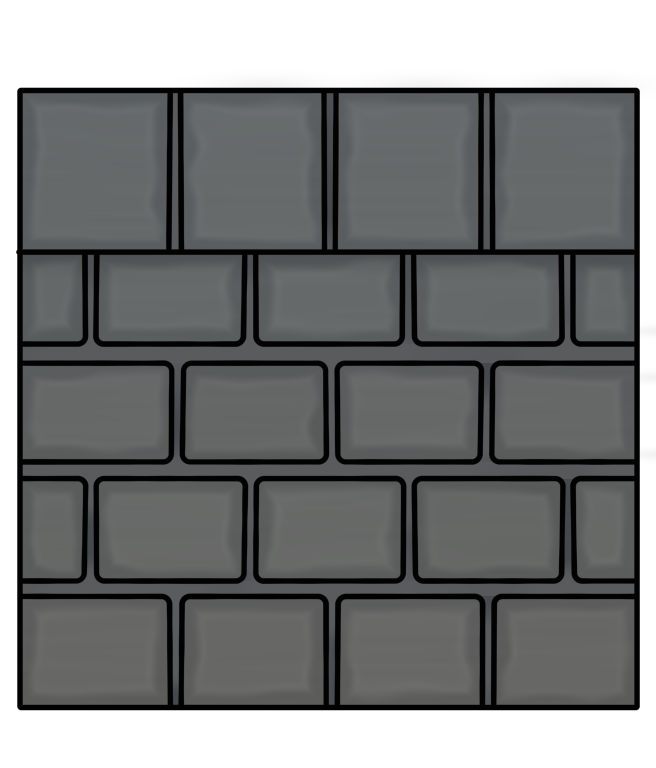
Reproduce this pattern procedurally as a Shadertoy shader.

```glsl
// A square panel of grey stone blocks drawn with heavy black ink lines on white.
// Five courses alternate their joints; each block is a slightly skewed rounded
// box with a brushed bevel, and hashes vary the tilt, tone and wear per block.

#define PANEL_SIZE 0.8047
#define PANEL_CENTER vec2(0.5008, 0.4805)
#define INK_HALF 0.0044
#define JOINT_GAP 0.0185
#define CORNER 0.013
#define LEDGE_Y 0.262
#define TILT 0.007
#define STONE vec3(0.402, 0.410, 0.408)
#define EDGE_STONE vec3(0.355, 0.363, 0.365)
#define MORTAR vec3(0.350, 0.358, 0.365)
#define STAIN vec3(0.235, 0.250, 0.275)
#define INK vec3(0.008)

float hash(vec2 p) {
    vec3 q = fract(vec3(p.xyx) * 0.1031);
    q += dot(q, q.yzx + 33.33);
    return fract((q.x + q.y) * q.z);
}

float noise(vec2 p) {
    vec2 i = floor(p), f = fract(p);
    f = f * f * (3.0 - 2.0 * f);
    return mix(mix(hash(i), hash(i + vec2(1, 0)), f.x),
               mix(hash(i + vec2(0, 1)), hash(i + vec2(1, 1)), f.x), f.y);
}

float roundedBox(vec2 p, vec2 halfSize, float r) {
    vec2 d = abs(p) - halfSize + r;
    return length(max(d, 0.0)) + min(max(d.x, d.y), 0.0) - r;
}

// Coverage of the region where distance d is negative.
float cover(float d, float aa) {
    return 1.0 - smoothstep(-0.5 * aa, 0.5 * aa, d);
}

// Horizontal position of joint k in a course, with a little drift.
float jointX(float k, float row, float odd) {
    float x = mix(0.2525 * k, 0.1145 + 0.257 * k, odd);
    return x + (hash(vec2(k + 7.0, row + 3.0)) - 0.5) * 0.006;
}

vec3 stoneColor(vec2 q, vec2 id, float inside) {
    float brush = noise(q * vec2(14.0, 22.0) + id * 5.0);
    float streak = noise(q * vec2(5.0, 90.0) + id * 3.0) - 0.5;
    float bevel = 0.014 + 0.018 * brush;
    vec3 col = mix(EDGE_STONE, STONE, smoothstep(bevel - 0.012, bevel + 0.008, inside));
    // Pale brushed rim just within the bevel.
    col += 0.018 * exp(-pow((inside - bevel - 0.006) / 0.007, 2.0)) * brush;
    col += 0.008 * streak + 0.014 * (hash(id + 19.0) - 0.5);
    // Cool at the top of the panel, warm at the foot.
    return col + mix(vec3(-0.006, 0.004, 0.012), vec3(0.002, -0.004, -0.012), q.y);
}

vec3 masonry(vec2 q, float aa) {
    const float top[5] = float[5](-0.06, 0.20, 0.442, 0.629, 0.820);
    const float base[5] = float[5](0.32, 0.411, 0.602, 0.795, 1.06);
    int course = int(step(LEDGE_Y, q.y) + step(0.4265, q.y)
               + step(0.6155, q.y) + step(0.8075, q.y));
    float row = float(course), odd = mod(row, 2.0);

    // Block between the two joints around this point.
    float k = -1.0;
    for (int i = 0; i < 5; i++) k += step(jointX(float(i), row, odd), q.x);
    vec2 id = vec2(k, row);
    float left = jointX(k, row, odd) + 0.5 * JOINT_GAP;
    float right = jointX(k + 1.0, row, odd) - 0.5 * JOINT_GAP;
    if (left < 0.02) left = -0.06;
    if (right > 0.98) right = 1.06;

    // Skew both sides independently.
    float v = (q.y - top[course]) / (base[course] - top[course]) - 0.5;
    left += v * TILT * (hash(id + 31.0) - 0.5);
    right += v * TILT * (hash(id + 47.0) - 0.5);
    vec2 lo = vec2(left, top[course]), hi = vec2(right, base[course]);
    float d = roundedBox(q - 0.5 * (lo + hi), 0.5 * (hi - lo), CORNER);

    // Bevel distance also respects the ledge and the frame.
    float inside = min(-d, min(min(q.x, 1.0 - q.x), min(q.y, 1.0 - q.y)));
    inside = min(inside, abs(q.y - LEDGE_Y));
    vec3 stone = stoneColor(q, id, inside);
    stone -= 0.045 * smoothstep(0.05, 0.0, q.y - LEDGE_Y) * step(LEDGE_Y, q.y);

    // Mortar with dark stains in the upright joints.
    float upright = step(lo.y, q.y) * step(q.y, hi.y);
    float wear = smoothstep(0.45, 0.8, noise(q * vec2(9.0, 11.0) + 4.0));
    vec3 mortar = mix(MORTAR, STAIN, wear * mix(0.12, 0.7, upright));
    vec3 col = mix(mortar, stone, cover(d, aa));

    float ink = INK_HALF + 0.0006 * (noise(q * 30.0) - 0.5);
    return mix(col, INK, cover(abs(d) - ink, aa));
}

void mainImage(out vec4 fragColor, in vec2 fragCoord) {
    float scale = min(iResolution.y, iResolution.x * 512.0 / 438.0) * PANEL_SIZE;
    vec2 q = (fragCoord - PANEL_CENTER * iResolution.xy) / scale;
    q = vec2(q.x, -q.y) + 0.5;
    float aa = 1.5 / scale;

    // Paper with faint smudges along the top and right.
    vec3 col = vec3(1.0);
    for (int i = 0; i < 3; i++) {
        float n = float(i);
        vec2 above = (q - vec2(0.40 + 0.255 * n, -0.006)) / vec2(0.09, 0.016);
        vec2 beside = (q - vec2(1.03, 0.39 + 0.075 * n + 0.05 * step(1.5, n))) / vec2(0.04, 0.009);
        col -= 0.05 * (exp(-dot(above, above)) + exp(-dot(beside, beside)));
    }

    float frame = roundedBox(q - 0.5, vec2(0.5), 0.002);
    col = mix(col, masonry(q, aa), cover(frame, aa));
    float ledge = roundedBox(q - vec2(0.497, LEDGE_Y), vec2(0.503, INK_HALF), INK_HALF);
    float lines = min(abs(frame) - INK_HALF, ledge);
    fragColor = vec4(mix(col, INK, cover(lines, aa)), 1.0);
}
```
